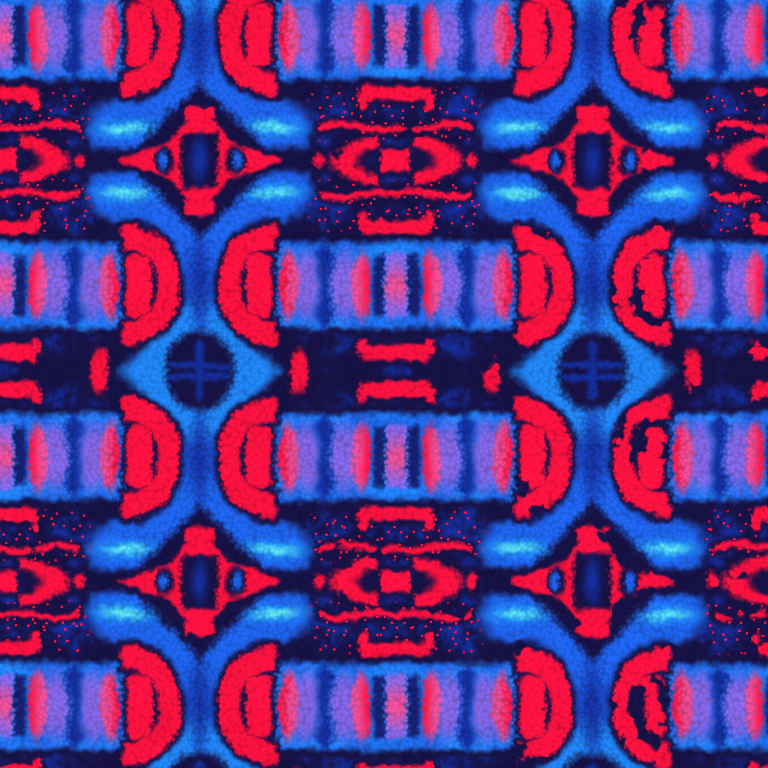
A Shadertoy shader for this pattern:

```glsl
const float SCALE = 7.68;               // pattern units across the canvas
const vec2 PERIOD = vec2(3.93, 4.21);   // one full mirrored repeat
const vec2 CENTRE = vec2(3.96, 3.97);   // a crossing of mirror lines
const float PILL_Y = 0.85;
const float WARP = 0.022;
const float FRAY = 0.045;
const float SOFT = 0.028;
const float GRAIN = 0.24;

const vec3 DARK = vec3(0.09, 0.07, 0.27);
const vec3 NAVY = vec3(0.08, 0.18, 0.61);
const vec3 BLUE = vec3(0.12, 0.39, 0.93);
const vec3 SKY = vec3(0.13, 0.60, 0.97);
const vec3 AQUA = vec3(0.36, 0.88, 0.94);
const vec3 RED = vec3(1.00, 0.07, 0.25);
const vec3 PINK = vec3(0.90, 0.30, 0.58);
const vec3 LAVENDER = vec3(0.50, 0.39, 0.88);

vec2 hash2(vec2 p) {
    return fract(sin(vec2(dot(p, vec2(127.1, 311.7)), dot(p, vec2(269.5, 183.3)))) * 43758.5);
}

// Cellular noise: distance to the nearest scattered point
float cellular(vec2 p) {
    vec2 cell = floor(p), f = fract(p);
    float nearest = 2.0;
    for (int y = -1; y <= 1; y++)
        for (int x = -1; x <= 1; x++) {
            vec2 o = vec2(x, y);
            nearest = min(nearest, length(o + hash2(cell + o) - f));
        }
    return nearest;
}

// Layered sines, roughly -1 to 1
float waves(vec2 p) {
    float sum = 0.0, amp = 0.5;
    for (int i = 0; i < 4; i++) {
        sum += amp * sin(p.x + 1.7 * sin(p.y)) * cos(p.y - 1.3 * sin(p.x * 0.8));
        p = mat2(1.5, 1.1, -1.1, 1.5) * p + 2.3;
        amp *= 0.62;
    }
    return sum;
}

float box(vec2 p, vec2 halfSize, float r) {
    vec2 d = abs(p) - halfSize + r;
    return length(max(d, 0.0)) + min(max(d.x, d.y), 0.0) - r;
}

float ellipse(vec2 p, vec2 r) {
    return (length(p / r) - 1.0) * min(r.x, r.y);
}

void paint(inout vec3 col, vec3 ink, float d, float soft) {
    soft = max(soft, SCALE / iResolution.y);
    col = mix(col, ink, 1.0 - smoothstep(-soft, soft, d));
}

// All red strokes; q is the folded cell, s is measured from the diamond
float redShapes(vec2 q, vec2 s) {
    vec2 e = q - vec2(1.15, PILL_Y);
    float bracket = max(abs(box(e, vec2(0.5, 0.47), 0.40)) - 0.11, 0.05 - e.x);
    bracket = min(bracket, box(vec2(e.x - 0.11, abs(e.y) - 0.53), vec2(0.09, 0.08), 0.05));
    float d = min(bracket, box(e - vec2(0.21, 0.0), vec2(0.13, 0.33), 0.11));
    // Twin bars between pills and the bells beside them
    d = min(d, box(q - vec2(0.0, 0.18), vec2(0.35, 0.08), 0.03));
    d = min(d, box(q - vec2(0.33, 0.23), vec2(0.05, 0.08), 0.03));
    d = min(d, ellipse(q - vec2(0.97, 0.0), vec2(0.09, 0.20)));
    // Arch, thin line, eye and dot
    d = min(d, box(q - vec2(0.0, 1.43), vec2(0.35, 0.07), 0.04));
    d = min(d, box(q - vec2(0.33, 1.50), vec2(0.05, 0.09), 0.04));
    d = min(d, box(q - vec2(0.30, 1.76 + 0.03 * sin(q.x * 9.0)), vec2(0.45, 0.035), 0.03));
    d = min(d, box(vec2(q.x, s.y), vec2(0.14, 0.11), 0.02));
    d = min(d, max(abs(ellipse(vec2(q.x, s.y), vec2(0.52, 0.20))) - 0.055, 0.17 - q.x));
    d = min(d, ellipse(vec2(q.x - 0.77, s.y), vec2(0.06, 0.08)));
    // Diamond with pointed sides and a blunt cap
    d = min(d, dot(s, vec2(0.75, 0.66)) - 0.37);
    d = min(d, max(s.y - 0.4 * (0.84 - s.x), s.x - 0.8) * 0.9);
    return min(d, box(s - vec2(0.0, 0.48), vec2(0.17, 0.07), 0.03));
}

void mainImage(out vec4 fragColor, in vec2 fragCoord) {
    vec2 p = fragCoord / iResolution.y * SCALE;
    float grain = cellular(p * 22.0), clump = cellular(p * 9.0 + 4.0);
    vec2 q = abs(mod(p - CENTRE + 0.5 * PERIOD, PERIOD) - 0.5 * PERIOD);

    // Mirrored warp, per-repeat drift and frayed edges
    float mottle = waves(q * 5.0 + 1.0) + 0.35 * waves(p * 4.0);
    q += WARP * vec2(waves(q.yx * 7.0) + waves(p * 3.1), waves(q * 6.0 + 3.0) + waves(p * 2.7 + 5.0));
    q += FRAY * (vec2(grain, clump) - 0.5);
    vec2 s = abs(0.5 * PERIOD - q);
    vec2 k = vec2(s.x, q.y);

    // Dyed ground
    vec3 col = mix(DARK, NAVY, smoothstep(-0.25, 0.65, mottle + 0.5 * (grain - 0.4)));
    paint(col, mix(BLUE, NAVY, 0.35), box(k - vec2(0.0, PILL_Y), vec2(0.34, 0.55), 0.1), 0.12);
    paint(col, BLUE, dot(s, vec2(0.70, 0.68)) - 0.82 + 0.08 * mottle, 0.10);
    paint(col, BLUE, ellipse(q - vec2(1.26, 1.74), vec2(0.42, 0.23)) + 0.06 * mottle, 0.07);
    paint(col, mix(BLUE, SKY, 0.6), dot(k, vec2(0.7)) - 0.56, 0.07);
    paint(col, NAVY, ellipse(k - vec2(0.0, PILL_Y), vec2(0.09, 0.40)), 0.10);
    paint(col, DARK, ellipse(k, vec2(0.34, 0.40)), 0.06);
    paint(col, NAVY, min(k.x, abs(k.y - 0.05)) - 0.04 + max(0.0, length(k) - 0.28), 0.04);
    paint(col, SKY, ellipse(q - vec2(1.22, 1.77), vec2(0.27, 0.08)), 0.07);
    paint(col, AQUA, ellipse(q - vec2(1.17, 1.77), vec2(0.13, 0.035)) + 0.03 * mottle, 0.04);
    paint(col, DARK, min(dot(s, vec2(0.70, 0.68)) - 0.54, max(s.y - 0.13, s.x - 1.3)), 0.06);

    // Striped pill
    vec2 c = q - vec2(0.0, PILL_Y);
    float pill = box(c, vec2(1.24, 0.43), 0.18);
    paint(col, DARK, pill - 0.09, 0.05);
    paint(col, NAVY, box(c - vec2(1.15, 0.0), vec2(0.47, 0.42), 0.36), 0.05);
    paint(col, mix(BLUE, SKY, 0.35 + 0.4 * mottle), pill, 0.05);
    float u = abs(c.x - 0.7);
    paint(col, LAVENDER, ellipse(vec2(u - 0.19, c.y), vec2(0.14, 0.31)), 0.06);
    paint(col, mix(PINK, RED, smoothstep(0.31, 0.46, u)), ellipse(vec2(u - 0.36, c.y), vec2(0.10, 0.33)), 0.03);
    paint(col, NAVY, u - 0.05 - 0.5 * c.y * c.y + max(0.0, abs(c.y) - 0.30), 0.06);
    paint(col, mix(DARK, NAVY, 0.5), box(c - vec2(0.16, 0.0), vec2(0.06, 0.31), 0.04), 0.04);
    paint(col, mix(PINK, LAVENDER, smoothstep(0.0, 0.3, abs(c.y))), box(c, vec2(0.09, 0.32), 0.03), 0.03);

    // Red strokes with dark rims, worn in places
    float red = redShapes(q, s);
    float wear = 0.07 * smoothstep(0.55, 0.95, waves(p * 2.3 + 7.0) + 0.5 * clump);
    paint(col, DARK, red - 0.05, 0.04);
    paint(col, RED, red + wear, SOFT);
    float speckZone = box(q - vec2(0.3, 1.62), vec2(0.55, 0.26), 0.1);
    paint(col, RED, max(clump - 0.12, speckZone), 0.04);

    // Openings in the diamond
    paint(col, DARK, box(s, vec2(0.19, 0.28), 0.04), 0.04);
    paint(col, NAVY, ellipse(s, vec2(0.09, 0.20)), 0.06);
    paint(col, DARK, ellipse(s - vec2(0.36, 0.0), vec2(0.10, 0.16)), 0.03);
    paint(col, BLUE, ellipse(s - vec2(0.37, 0.0), vec2(0.05, 0.10)), 0.03);

    // Woven grain
    col *= 1.0 + GRAIN * (0.42 - grain) + 0.06 * mottle;
    fragColor = vec4(clamp(col, 0.0, 1.0), 1.0);
}
```
